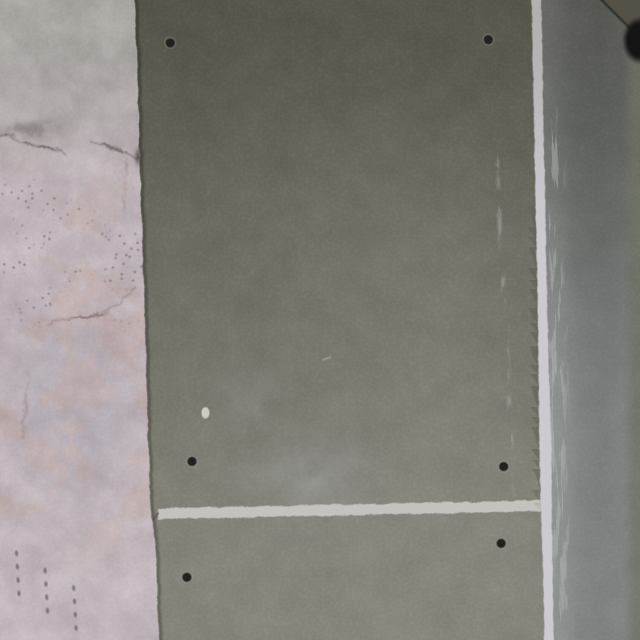
Write a three.js fragment shader that draws this texture.

```glsl
varying vec2 vUv;

vec2 hash2(vec2 p) {
  return fract(sin(vec2(dot(p, vec2(127.1, 311.7)), dot(p, vec2(269.5, 183.3)))) * 4375.85);
}

// Distance to the nearest scattered cell point
float cells(vec2 p) {
  vec2 id = floor(p), f = fract(p);
  float d = 2.0;
  for (int j = -1; j <= 1; j++)
    for (int i = -1; i <= 1; i++) {
      vec2 g = vec2(float(i), float(j));
      d = min(d, length(g + hash2(id + g) - f));
    }
  return d;
}

float waves(vec2 p) {
  float sum = 0.0, amp = 0.5;
  for (int i = 0; i < 4; i++) {
    sum += amp * sin(p.x + 1.7 * sin(p.y * 0.8)) * sin(p.y + 1.3 * sin(p.x * 0.7));
    p = mat2(1.5, 1.2, -1.2, 1.5) * p + 2.3;
    amp *= 0.6;
  }
  return sum;
}

float cover(float d, float soft) { return 1.0 - smoothstep(-soft, soft, d); }

float blob(vec2 p, vec2 centre, vec2 size) {
  vec2 q = (p - centre) / size;
  return exp(-dot(q, q));
}

float segment(vec2 p, vec2 a, vec2 b) {
  vec2 ab = b - a;
  return length(p - a - ab * clamp(dot(p - a, ab) / dot(ab, ab), 0.0, 1.0));
}

float span(float x, float a, float b, float soft) {
  return smoothstep(a - soft, a + soft, x) * cover(x - b, soft);
}

vec3 plaster(vec2 p, float mottle, float grain) {
  vec3 c = mix(vec3(0.75, 0.71, 0.73), vec3(0.66, 0.645, 0.63), smoothstep(0.68, 0.95, p.y));
  c = mix(c, vec3(0.66, 0.64, 0.68), 0.8 * blob(p, vec2(0.12, 0.37), vec2(0.08, 0.12)));
  float pink = smoothstep(0.0, 0.4, waves(p * 25.0)) * span(p.y, 0.15, 0.72, 0.08);
  c = mix(c, vec3(0.75, 0.66, 0.64), 0.5 * pink);
  c += 0.045 * mottle + 0.025 * grain;
  // Cracks, smudges and pits
  vec2 q = p + 0.006 * vec2(waves(p * 90.0), waves(p * 70.0 + 4.0));
  float broken = 0.45 + 0.55 * smoothstep(-0.2, 0.3, waves(p * 55.0));
  float upper = min(segment(q, vec2(0.0, 0.79), vec2(0.1, 0.76)), segment(q, vec2(0.14, 0.78), vec2(0.215, 0.755)));
  float lower = min(segment(q, vec2(0.08, 0.497), vec2(0.17, 0.512)), segment(q, vec2(0.17, 0.512), vec2(0.21, 0.55)));
  float side = min(segment(q, vec2(0.034, 0.315), vec2(0.045, 0.42)), segment(q, vec2(0.193, 0.67), vec2(0.2, 0.75)));
  c = mix(c, vec3(0.36, 0.34, 0.32), 0.75 * broken * cover(upper - 0.002, 0.003));
  c = mix(c, vec3(0.43, 0.36, 0.36), 0.65 * broken * cover(lower - 0.002, 0.003));
  c = mix(c, vec3(0.55, 0.46, 0.46), 0.5 * broken * cover(side - 0.002, 0.004));
  c = mix(c, vec3(0.45, 0.44, 0.42), 0.6 * broken * blob(q, vec2(0.045, 0.798), vec2(0.05, 0.012)));
  float pits = cover(cells(p * 65.0) - 0.13, 0.1) * span(p.y, 0.5, 0.72, 0.04);
  c = mix(c, vec3(0.5, 0.42, 0.42), 0.6 * pits * smoothstep(-0.1, 0.3, waves(p * 30.0 + 3.0)));
  // Three columns of punched marks
  for (int i = 0; i < 3; i++) {
    float k = float(i);
    vec2 m = vec2(p.x - 0.028 - 0.043 * k - 0.06 * (0.1 - p.y), (fract(p.y * 48.0 + 0.3 * k) - 0.5) / 48.0);
    float marks = cover(length(m * vec2(1.0, 0.6)) - 0.0025, 0.0018);
    c = mix(c, vec3(0.43, 0.41, 0.42), 0.8 * marks * span(p.y + 0.025 * k, 0.06, 0.145, 0.004));
  }
  return c;
}

float hole(vec2 p, vec2 centre) { return length(p - centre) - 0.007; }

vec3 board(vec2 p, float mottle, float grain) {
  vec3 c = mix(vec3(0.52, 0.52, 0.485), vec3(0.435, 0.43, 0.39), smoothstep(0.05, 0.65, p.y));
  c = mix(c, vec3(0.345, 0.34, 0.3), smoothstep(0.55, 1.0, p.y));
  c += 0.03 * blob(p, vec2(0.65, 0.5), vec2(0.2, 0.35));
  c += 0.018 * mottle + 0.03 * grain;
  float dust = blob(p, vec2(0.48, 0.25), vec2(0.1, 0.06)) + 0.6 * blob(p, vec2(0.39, 0.38), vec2(0.05));
  c = mix(c, vec3(0.64, 0.64, 0.65), 0.45 * dust * (0.7 + 0.6 * waves(p * 45.0)));
  // Chalk line and paint flecks
  float chalk = cover(abs(p.x - 0.816 + 0.054 * p.y) - 0.003, 0.004) * span(p.y, 0.24, 0.77, 0.03);
  c = mix(c, vec3(0.68), 0.55 * chalk * smoothstep(-0.1, 0.45, waves(p * vec2(120.0, 35.0))));
  c = mix(c, vec3(0.8, 0.8, 0.76), cover(length((p - vec2(0.321, 0.355)) * vec2(1.3, 0.9)) - 0.008, 0.002));
  c = mix(c, vec3(0.7, 0.69, 0.62), 0.7 * cover(segment(p, vec2(0.505, 0.438), vec2(0.516, 0.442)) - 0.001, 0.002));
  // Screw holes
  float d = min(hole(p, vec2(0.266, 0.933)), hole(p, vec2(0.763, 0.938)));
  d = min(d, min(hole(p, vec2(0.3, 0.279)), hole(p, vec2(0.787, 0.271))));
  d = min(d, min(hole(p, vec2(0.292, 0.098)), hole(p, vec2(0.783, 0.151))));
  c = mix(c, vec3(0.62, 0.62, 0.58), 0.4 * cover(abs(d - 0.001) - 0.001, 0.002));
  return mix(c, vec3(0.13, 0.13, 0.12), cover(d, 0.002));
}

vec3 sidePanel(vec2 p, float across, float mottle, float grain) {
  vec3 c = mix(vec3(0.51, 0.525, 0.52), vec3(0.36, 0.365, 0.35), smoothstep(0.3, 1.0, p.y));
  c += 0.05 * cover(across - 0.035, 0.025) - 0.03 * blob(p, vec2(0.94, 0.5), vec2(0.04, 0.5));
  c = mix(c, vec3(0.44, 0.44, 0.39), 0.7 * smoothstep(0.97, 0.995, p.x));
  float scuff = smoothstep(0.1, 0.5, waves(p * vec2(200.0, 22.0))) * cover(across - 0.035, 0.012);
  c = mix(c, vec3(0.7, 0.71, 0.71), 0.5 * scuff * cover(p.y - 0.82, 0.06));
  c += 0.015 * mottle + 0.025 * grain;
  // Shadowed upper corner
  float corner = 1.94 - p.x - p.y;
  c = mix(c, vec3(0.33, 0.32, 0.28), cover(corner, 0.005));
  c = mix(c, vec3(0.1, 0.1, 0.09), 0.8 * cover(abs(corner) - 0.002, 0.004));
  return mix(c, vec3(0.08), cover(length((p - vec2(1.0, 0.937)) * vec2(1.0, 0.75)) - 0.024, 0.006));
}

void main() {
  vec2 p = vUv;
  float mottle = waves(p * 32.0) + 0.6 * (0.45 - cells(p * 38.0));
  float grain = cells(p * 190.0) - 0.45;
  float leftEdge = 0.241 - 0.03 * p.y + 0.007 * cover(p.y - 0.17, 0.03) + 0.002 * waves(vec2(p.y * 70.0, 1.0));
  float across = p.x - 0.858 + 0.02 * p.y;

  vec3 c = board(p, mottle, grain);
  c = mix(c, sidePanel(p, across, mottle, grain), smoothstep(-0.002, 0.002, across));
  c *= 1.0 - 0.3 * cover(abs(p.x - leftEdge - 0.003) - 0.002, 0.004);
  c = mix(c, plaster(p, mottle, grain), cover(p.x - leftEdge, 0.0015));
  c = mix(c, vec3(0.25, 0.22, 0.2), 0.7 * blob(p, vec2(0.216, 0.755), vec2(0.005, 0.012)));

  // Filled joints with ragged edges
  float ragged = 0.002 * waves(p * 130.0);
  float level = p.y - 0.192 - 0.021 * p.x;
  float joint = max(abs(level) - 0.0085 + ragged, max(0.247 - p.x, across));
  c = mix(c, vec3(0.77, 0.76, 0.75), cover(joint, 0.0018));
  float teeth = smoothstep(-0.002, 0.002, across + 0.009 + 0.012 * fract(p.y * 46.0 + 0.3 * sin(p.y * 90.0)));
  teeth *= cover(across + 0.007, 0.001) * span(p.y, 0.22, 0.68, 0.03);
  c = mix(c, vec3(0.36, 0.34, 0.31), 0.45 * teeth);
  float seam = abs(across) - 0.0075 - 0.002 * blob(p, vec2(0.86, 0.3), vec2(0.1)) + 0.6 * ragged;
  c = mix(c, mix(vec3(0.8, 0.79, 0.81), vec3(0.7, 0.69, 0.69), smoothstep(0.6, 1.0, p.y)), cover(seam, 0.0018));
  c = mix(c, vec3(0.3, 0.28, 0.25), 0.8 * cover(segment(p, vec2(0.24, 0.188), vec2(0.247, 0.198)) - 0.001, 0.002));
  gl_FragColor = vec4(c, 1.0);
}
```
